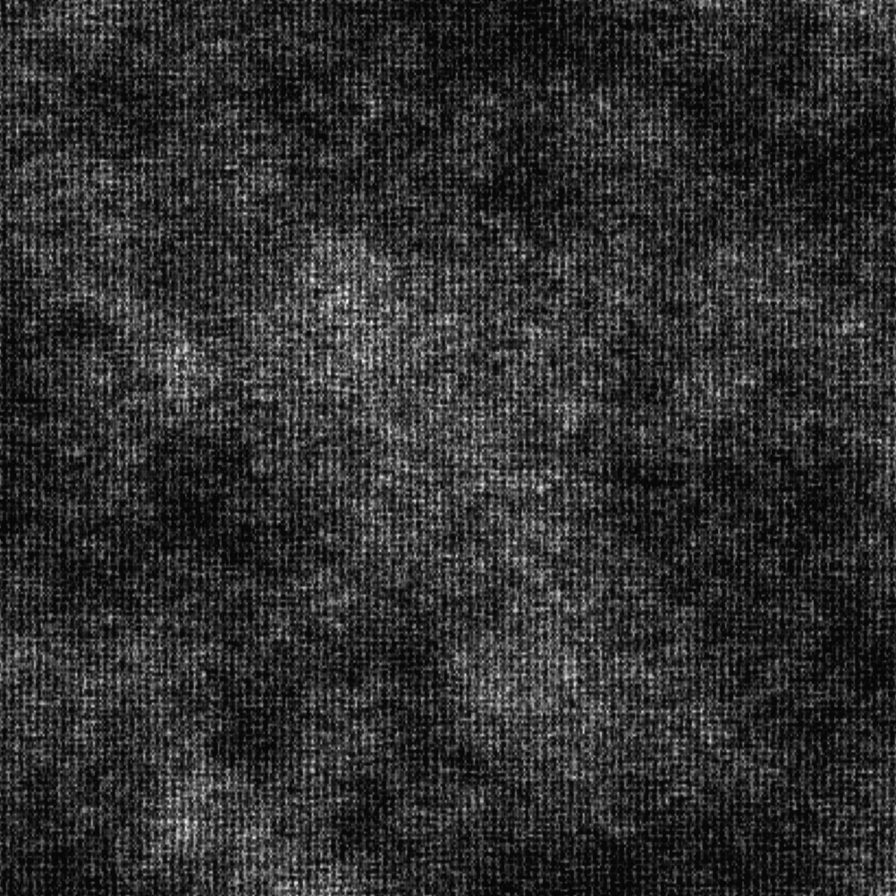
A WebGL 1 fragment shader for this texture:

```glsl
precision highp float;
// Dark ribbed cloth: fine vertical ribs crossed by weaker weft rows,
// worn into soft pale and dark patches and flecked with bright fibre grain.
// All layers are summed as a tone, which is squared to give the grey level.

uniform vec2 u_resolution;

#define RIB_COUNT 106.0
#define ROW_COUNT 122.0
#define BASE_TONE 0.393
#define RIB_DEPTH 0.112
#define ROW_DEPTH 0.05
#define CLOUD_SCALE 5.0
#define CLOUD_DEPTH 0.66
#define FLECK_DEPTH 0.19
#define GRAIN_CELLS vec2(410.0, 340.0)
#define GRAIN_DEPTH 0.44
#define DARKEST_TONE 0.17

const float TAU = 6.2831853;

float hash(vec2 p) {
  vec3 q = fract(p.xyx * 0.1031);
  q += dot(q, q.yzx + 33.33);
  return fract((q.x + q.y) * q.z);
}

// Smooth value noise, centred on zero.
float noise(vec2 p) {
  vec2 cell = floor(p);
  vec2 f = fract(p);
  f = f * f * (3.0 - 2.0 * f);
  float low = mix(hash(cell), hash(cell + vec2(1.0, 0.0)), f.x);
  float high = mix(hash(cell + vec2(0.0, 1.0)), hash(cell + vec2(1.0, 1.0)), f.x);
  return mix(low, high, f.y) - 0.5;
}

// Layered noise, turned at each octave to hide the lattice.
float clouds(vec2 p) {
  mat2 turn = mat2(0.8, 0.6, -0.6, 0.8);
  float sum = 0.0;
  float total = 0.0;
  float weight = 1.0;
  for (int i = 0; i < 5; i++) {
    sum += weight * noise(p);
    total += weight;
    weight *= 0.7;
    p = turn * p * 2.03 + 17.3;
  }
  return sum / total;
}

void main() {
  vec2 uv = gl_FragCoord.xy / u_resolution;

  // Ribs and rows, with a slight wander in the threads.
  float ribWander = 0.22 * noise(uv * vec2(40.0, 25.0) + 71.0);
  float rowWander = 0.6 * noise(uv * vec2(30.0, 20.0) + 133.0);
  float rib = cos(TAU * (uv.x * RIB_COUNT + ribWander));
  float row = cos(TAU * (uv.y * ROW_COUNT + rowWander));
  float rowStrength = 1.0 + 1.4 * noise(uv * vec2(24.0, 60.0) + 211.0);

  // Worn patches, short weft flecks and fibre grain.
  float wear = clouds(uv * CLOUD_SCALE + 9.0);
  float fleck = noise(uv * vec2(58.0, 150.0) + 307.0);
  float grain = noise(uv * GRAIN_CELLS + 401.0);

  float tone = BASE_TONE + RIB_DEPTH * rib + ROW_DEPTH * rowStrength * row;
  tone += CLOUD_DEPTH * wear + FLECK_DEPTH * fleck + GRAIN_DEPTH * grain;
  tone = max(tone, DARKEST_TONE);

  gl_FragColor = vec4(vec3(tone * tone), 1.0);
}
```
